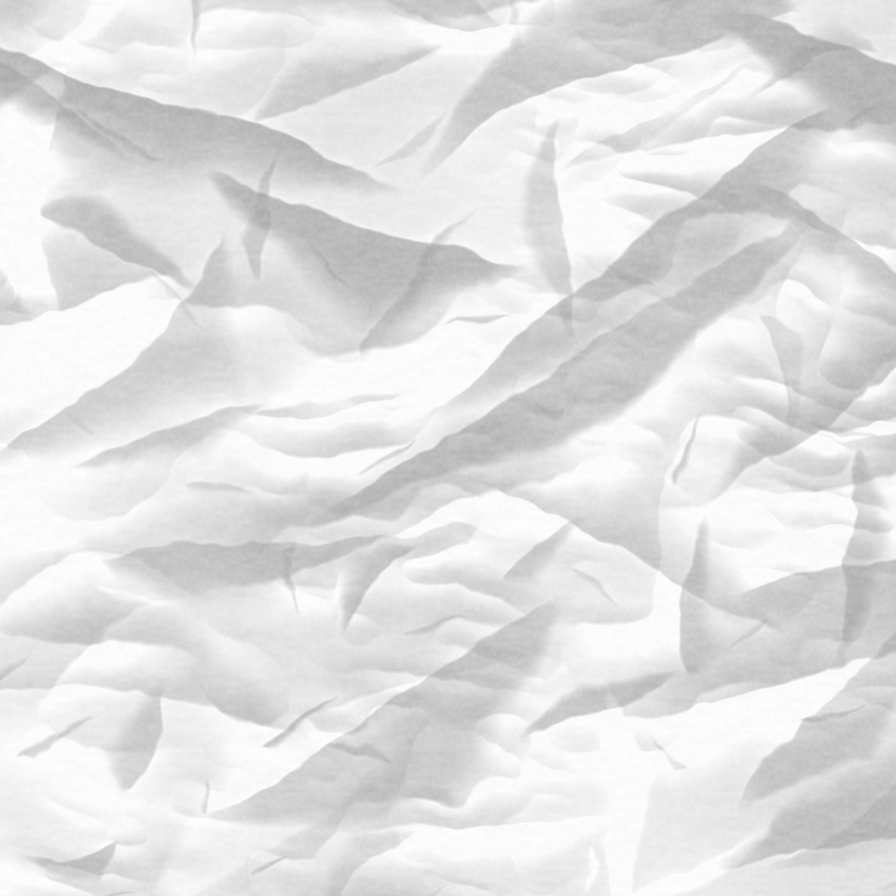
Reproduce this texture procedurally as a WebGL 1 fragment shader.

```glsl
precision highp float;

uniform vec2 u_resolution;

// Tone
const float PAPER_WHITE = 0.985;
const float SHADOW_DEPTH = 0.36;
const float BASE_SHADE = -0.15;
const float GRAIN = 0.028;
const float FIBRE = 0.028;

// Folds: half length and width ranges, in units of the canvas
const int MAX_FOLDS = 44;
const vec2 LARGE_LENGTH = vec2(0.15, 0.36);
const vec2 LARGE_WIDTH = vec2(0.05, 0.19);
const vec2 MEDIUM_LENGTH = vec2(0.05, 0.15);
const vec2 MEDIUM_WIDTH = vec2(0.012, 0.065);
const vec2 SMALL_LENGTH = vec2(0.02, 0.065);
const vec2 SMALL_WIDTH = vec2(0.005, 0.018);
const float EDGE_SOFTNESS = 0.0025;
const float RIM_WIDTH = 0.008;
const float RIM_LIGHT = 0.16;

// Wrinkles lit from the upper left
const vec2 LIGHT_DIRECTION = vec2(-0.35, 0.94);
const float RELIEF_STEP = 0.0025;
const float RELIEF_STRENGTH = 0.24;

float hash(vec2 p) {
  vec3 q = fract(vec3(p.xyx) * 0.1031);
  q += dot(q, q.yzx + 33.33);
  return fract((q.x + q.y) * q.z);
}

float noise(vec2 p) {
  vec2 cell = floor(p);
  vec2 f = fract(p);
  f = f * f * (3.0 - 2.0 * f);
  float low = mix(hash(cell), hash(cell + vec2(1.0, 0.0)), f.x);
  float high = mix(hash(cell + vec2(0.0, 1.0)), hash(cell + 1.0), f.x);
  return mix(low, high, f.y);
}

vec2 noise2(vec2 p) {
  return vec2(noise(p), noise(p + 57.3)) - 0.5;
}

mat2 rotation(float angle) {
  float c = cos(angle);
  float s = sin(angle);
  return mat2(c, s, -s, c);
}

// Creased height: its slope jumps along the crease lines
float creasedHeight(vec2 p) {
  return abs(noise(p + 40.0) - 0.5);
}

// Connected wrinkles, flatter than tall, at three scales
float wrinkles(vec2 p) {
  float shade = 0.0;
  float frequency = 4.0;
  for (int i = 0; i < 3; i++) {
    mat2 turn = rotation(-0.35 + 0.3 * float(i));
    vec2 q = turn * p * vec2(1.0, 1.0);
    vec2 toLight = turn * LIGHT_DIRECTION * RELIEF_STEP;
    vec2 stretch = frequency * vec2(0.8, 1.5);
    float rise = creasedHeight((q + toLight) * stretch)
               - creasedHeight((q - toLight) * stretch);
    float patches = smoothstep(0.25, 0.7, noise(p * 4.0 + float(i) * 13.0));
    shade += patches * rise / (2.0 * RELIEF_STEP * frequency);
    frequency *= 2.2;
  }
  return shade * RELIEF_STRENGTH;
}

// Shallow rising diagonals, shallow falling ones, a few near vertical
float foldAngle(float kind, float spread) {
  if (kind < 0.52) return mix(0.05, 0.85, spread);
  if (kind < 0.83) return mix(-0.8, -0.05, spread);
  return mix(1.3, 1.8, spread);
}

// Shade of one facet: crisp along its crease, fading away on one side
float fold(vec2 p, float id, vec2 lengths, vec2 widths) {
  vec2 centre = fract(id * vec2(0.7549, 0.5698) + 0.31) * 1.2 - 0.1;
  float angle = foldAngle(hash(vec2(id, 1.7)), hash(vec2(id, 2.9)));
  float halfLength = mix(lengths.x, lengths.y, hash(vec2(id, 4.1)));
  float width = mix(widths.x, widths.y, hash(vec2(id, 5.3)));
  float bend = hash(vec2(id, 6.7)) - 0.5;
  float hardness = hash(vec2(id, 7.9));
  float side = hash(vec2(id, 8.3)) < 0.65 ? -1.0 : 1.0;
  float strength = mix(0.3, 1.1, hash(vec2(id, 9.1)));
  if (hash(vec2(id, 10.7)) < 0.22) strength *= -0.55;

  vec2 d = rotation(-angle) * (p - centre);
  float along = d.x / halfLength;
  if (abs(along) >= 1.0) return 0.0;
  float across = side * d.y + bend * width * along * along;

  // The widest point sits off centre, so facets look like skewed triangles
  float skew = bend * 1.7;
  float taper = along < skew ? (along + 1.0) / (skew + 1.0)
                             : (1.0 - along) / (1.0 - skew);
  float reach = max(width * taper, 0.0005);
  float crease = smoothstep(-EDGE_SOFTNESS, EDGE_SOFTNESS, across);
  float fade = 1.0 - smoothstep(hardness * 0.8 * reach, reach + EDGE_SOFTNESS, across);
  float ends = smoothstep(0.0, 0.35, taper);
  float rim = exp(-abs(across) / RIM_WIDTH) * (1.0 - crease);
  return ends * (strength * crease * fade - RIM_LIGHT * rim);
}

// The deepest facet hides the others, so overlaps stay opaque
float foldLayer(vec2 p, int count, float seed, vec2 lengths, vec2 widths) {
  float shadow = 0.0;
  float light = 0.0;
  for (int i = 0; i < MAX_FOLDS; i++) {
    if (i >= count) break;
    float shade = fold(p, float(i) + seed, lengths, widths);
    shadow = max(shadow, shade);
    light = min(light, shade);
  }
  return shadow + light;
}

void main() {
  vec2 uv = gl_FragCoord.xy / u_resolution;

  // Uneven crease lines
  vec2 p = uv + 0.045 * noise2(uv * 5.0) + 0.014 * noise2(uv * 19.0)
         + 0.005 * noise2(uv * 70.0);

  // Broad undulation, a little darker to the right
  float shade = BASE_SHADE + 0.34 * noise(p * 3.1 + 4.0) + 0.16 * noise(p * 9.0);
  shade += 0.14 * uv.x + wrinkles(p);

  // Folds at three scales
  shade += foldLayer(p, 20, 11.0, LARGE_LENGTH, LARGE_WIDTH);
  shade += 0.7 * foldLayer(p, 38, 103.0, MEDIUM_LENGTH, MEDIUM_WIDTH);
  shade += 0.5 * foldLayer(p, 44, 211.0, SMALL_LENGTH, SMALL_WIDTH);
  float dark = 1.0 - exp(-max(shade, 0.0));

  // Paper tooth and level fibres, stronger in shadow
  float tooth = GRAIN * (noise(uv * 290.0) - 0.5);
  tooth += FIBRE * (noise(uv * vec2(65.0, 220.0) + 9.0) - 0.5);

  float tone = PAPER_WHITE - SHADOW_DEPTH * dark + tooth * (0.5 + dark);
  gl_FragColor = vec4(vec3(clamp(tone, 0.0, 1.0)), 1.0);
}
```
